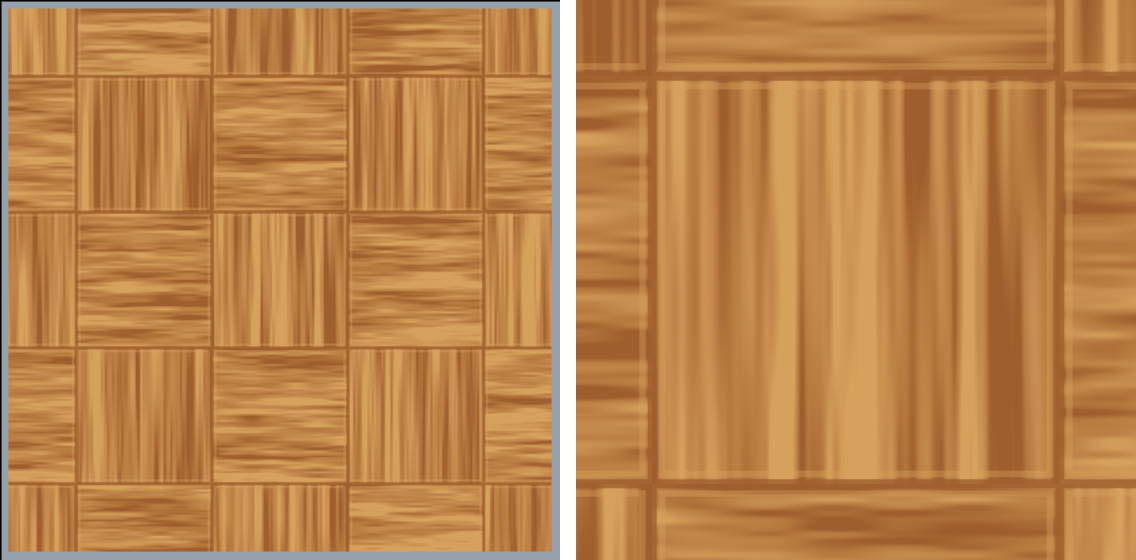
Left: the whole. Right: its middle third, enlarged.
A Shadertoy shader for this texture:

```glsl
const float TILES = 4.0;          // tile widths across the floor
const float FLOOR_HALF = 0.485;   // half the floor's side
const float RULE_WIDTH = 0.0028;  // black line on the left and top

const vec3 DARK_WOOD = vec3(0.62, 0.37, 0.18);
const vec3 MID_WOOD = vec3(0.71, 0.47, 0.24);
const vec3 LIGHT_WOOD = vec3(0.77, 0.54, 0.30);
const vec3 PALE_WOOD = vec3(0.84, 0.63, 0.36);
const vec3 FRAME_GREY = vec3(0.59, 0.63, 0.67);

float hash(vec2 p) {
    vec3 q = fract(p.xyx * vec3(0.1031, 0.1030, 0.0973));
    q += dot(q, q.yzx + 33.33);
    return fract((q.x + q.y) * q.z);
}

float valueNoise(vec2 p) {
    vec2 i = floor(p);
    vec2 f = fract(p);
    f = f * f * (3.0 - 2.0 * f);
    float low = mix(hash(i), hash(i + vec2(1.0, 0.0)), f.x);
    float high = mix(hash(i + vec2(0.0, 1.0)), hash(i + vec2(1.0, 1.0)), f.x);
    return mix(low, high, f.y);
}

// Streaks: fine across x, long along y
float grain(vec2 p, float seed, float alongRate) {
    vec2 offset = vec2(173.0, 91.0) * seed;
    float broad = valueNoise(p * vec2(13.0, 0.5 * alongRate) + offset);
    float strand = valueNoise(p * vec2(30.0, alongRate) + offset + 37.0);
    float fibre = valueNoise(p * vec2(58.0, 2.5 * alongRate) + offset + 71.0);
    return 0.33 * broad + 0.42 * strand + 0.25 * fibre;
}

vec3 woodColor(float tone) {
    float s = 1.5 + (tone - 0.5) * 7.0;
    vec3 c = mix(DARK_WOOD, MID_WOOD, clamp(s, 0.0, 1.0));
    c = mix(c, LIGHT_WOOD, clamp(s - 1.0, 0.0, 1.0));
    return mix(c, PALE_WOOD, clamp(s - 2.0, 0.0, 1.0));
}

// Soft line centred on zero
float band(float d, float halfWidth, float blur) {
    return 1.0 - smoothstep(halfWidth - blur, halfWidth + blur, abs(d));
}

vec3 parquet(vec2 p, float pixel) {
    vec2 cell = floor(p);
    vec2 local = fract(p);

    // Alternate the grain direction like a checkerboard
    bool upright = mod(cell.x + cell.y, 2.0) < 0.5;
    vec2 along = upright ? local : local.yx;
    float seed = hash(cell + 11.0);
    vec3 color = woodColor(grain(along, seed, upright ? 0.9 : 2.4));

    // Dark joint with a pale bevel beside it
    vec2 toEdge = min(local, 1.0 - local);
    float edge = min(toEdge.x, toEdge.y);
    color = mix(color, PALE_WOOD, 0.4 * band(edge - 0.024, 0.008, pixel));
    return mix(color, DARK_WOOD, 0.8 * band(edge, 0.011, pixel));
}

void mainImage(out vec4 fragColor, in vec2 fragCoord) {
    vec2 uv = fragCoord / iResolution.xy;
    float pixel = 1.0 / min(iResolution.x, iResolution.y);
    vec2 centred = uv - 0.5;

    // Half a tile of shift centres one tile on the canvas
    float scale = TILES / (2.0 * FLOOR_HALF);
    vec3 color = parquet(centred * scale + 0.5 * TILES + 0.5, pixel * scale);

    // Grey frame
    float border = max(abs(centred.x), abs(centred.y)) - FLOOR_HALF;
    color = mix(color, FRAME_GREY, smoothstep(-pixel, pixel, border));

    // Black line on two sides
    float rule = min(uv.x, 1.0 - uv.y);
    color *= smoothstep(RULE_WIDTH - pixel, RULE_WIDTH + pixel, rule);

    fragColor = vec4(color, 1.0);
}
```
